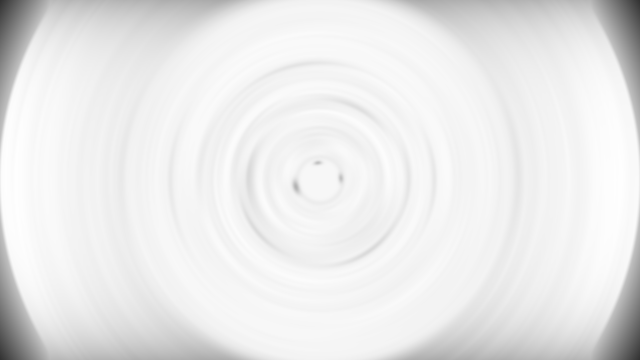
This background is drawn by a Shadertoy shader. Its source:

```glsl
// A pale spun disc: concentric brushed rings around a clear hub, with
// shaded top and bottom bands and dark corners beyond a large circle.
// Polar noise gives the fine rings; soft polar arcs give the main smears.

const float TAU = 6.2831853;
const float HUB_DISC = 0.5;      // disc touching top and bottom
const float OUTER_DISC = 0.889;  // circle touching left and right

float hash(vec2 p) {
    p = fract(p * vec2(0.1031, 0.1137));
    p += dot(p, p.yx + 33.33);
    return fract((p.x + p.y) * p.x * 7.31);
}

// Value noise over radius and turn, periodic around the circle.
float ringNoise(float radius, float turn, float rings, float sectors) {
    vec2 q = vec2(radius * rings, fract(turn) * sectors);
    vec2 cell = floor(q);
    vec2 f = fract(q);
    f = f * f * (3.0 - 2.0 * f);
    float next = mod(cell.y + 1.0, sectors);
    float a = mix(hash(cell), hash(cell + vec2(1.0, 0.0)), f.x);
    float b = mix(hash(vec2(cell.x, next)), hash(vec2(cell.x + 1.0, next)), f.x);
    return mix(a, b, f.y);
}

float bell(float x, float width) {
    return exp(-x * x / (width * width));
}

// Soft arc: centre radius, centre angle in degrees, width, angular span.
float smear(vec2 polar, float radius, float degrees, float width, float span) {
    float turn = polar.y - degrees / 360.0;
    turn -= round(turn);
    return bell(polar.x - radius, width) * bell(turn * TAU, span);
}

// Broad smears: radius, degrees, width, darkness.
const vec4 SMEARS[11] = vec4[11](
    vec4(0.197, 174.0, 0.014, 0.085), vec4(0.226, 62.0, 0.009, 0.095),
    vec4(0.240, -55.0, 0.007, 0.085), vec4(0.226, 218.0, 0.008, 0.080),
    vec4(0.246, 2.0, 0.007, 0.070),   vec4(0.318, 0.0, 0.009, 0.055),
    vec4(0.325, 101.0, 0.008, 0.060), vec4(0.335, 174.0, 0.010, 0.040),
    vec4(0.415, 180.0, 0.009, 0.045), vec4(0.553, 176.0, 0.012, 0.035),
    vec4(0.550, 4.0, 0.014, 0.035));

float ringShade(vec2 polar) {
    float broad = ringNoise(polar.x, polar.y, 42.0, 7.0) - 0.5;
    float fine = ringNoise(polar.x + 3.0, polar.y + 0.3, 110.0, 9.0) - 0.5;
    float inner = bell(polar.x - 0.2, 0.13);
    float shade = (broad * 0.035 + fine * 0.018) * (0.65 + inner);
    shade += 0.018 * inner;
    for (int i = 0; i < 11; i++) {
        vec4 s = SMEARS[i];
        shade += s.w * smear(polar, s.x, s.y, s.z, 0.42);
    }
    return shade * smoothstep(0.05, 0.085, polar.x);
}

// Short dark strokes around the hub.
float hubShade(vec2 polar) {
    return 0.25 * smear(polar, 0.070, 196.0, 0.009, 0.28)
         + 0.21 * smear(polar, 0.048, 97.0, 0.006, 0.24)
         + 0.19 * smear(polar, 0.058, 5.0, 0.007, 0.22)
         + 0.035 * bell(polar.x - 0.064, 0.008);
}

void mainImage(out vec4 fragColor, in vec2 fragCoord) {
    vec2 p = (fragCoord - 0.5 * iResolution.xy) / iResolution.y;
    float r = length(p);
    vec2 polar = vec2(r, r > 0.0 ? atan(p.y, p.x) / TAU : 0.0);

    // Paper tone with a slightly grey belt and a bright outer rim.
    float tone = 0.968 - 0.025 * bell(r - 0.57, 0.09);
    tone += 0.022 * smoothstep(0.7, 0.87, r);
    tone -= ringShade(polar) + hubShade(polar);

    // Bands darken toward the top and bottom, outside the hub disc.
    float band = exp(-(0.5 - abs(p.y)) / 0.085);
    tone -= 0.27 * band * smoothstep(HUB_DISC - 0.005, 0.57, r);

    // Corners fall off steeply beyond the outer circle.
    float depth = clamp((r - OUTER_DISC) / 0.131, 0.0, 1.0);
    float corner = 0.79 - 0.60 * pow(depth, 0.9);
    float outside = smoothstep(OUTER_DISC - 0.006, OUTER_DISC + 0.008, r);
    tone = mix(tone, min(tone, corner), outside);

    fragColor = vec4(vec3(clamp(tone, 0.0, 1.0)), 1.0);
}
```
